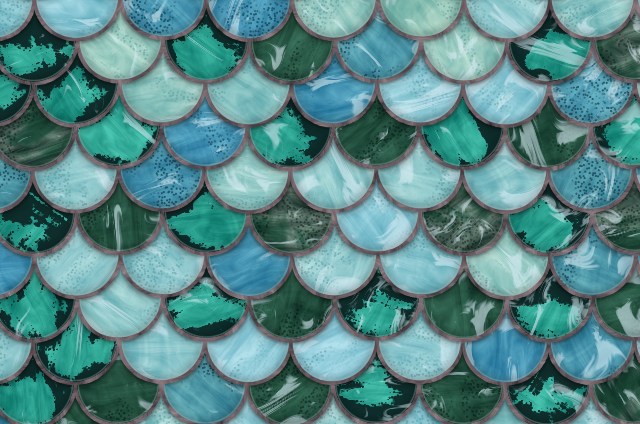
Write a WebGL 1 fragment shader that draws this pattern.

```glsl
precision highp float;
// Overlapping fish-scale tiles in worn aqua, blue, teal and dark green glaze.
uniform vec2 u_resolution;

float hash(vec2 p) {
  return fract(sin(dot(p, vec2(127.1, 311.7))) * 43758.5);
}

// Layered, warped sines, centred on 0.5.
float ripple(vec2 p) {
  float sum = 0.0, amp = 0.5;
  for (int i = 0; i < 5; i++) {
    p = mat2(0.8, 0.6, -0.6, 0.8) * p * 1.7 + 1.3;
    p += 0.7 * sin(p.yx * 1.3);
    sum += amp * sin(p.x) * sin(p.y);
    amp *= 0.68;
  }
  return 0.5 + 0.75 * sum;
}

// Cellular noise: distance to the nearest scattered point.
float cells(vec2 p) {
  vec2 base = floor(p);
  float nearest = 2.0;
  for (int y = -1; y <= 1; y++)
    for (int x = -1; x <= 1; x++) {
      vec2 cell = base + vec2(float(x), float(y));
      vec2 point = cell + vec2(hash(cell), hash(cell + 57.3));
      nearest = min(nearest, length(p - point));
    }
  return nearest;
}

// Centre of the closest tile in a row; odd rows shift by one radius.
vec2 tileCentre(float x, float row) {
  float shift = mod(row, 2.0);
  return vec2(2.0 * floor((x - shift) * 0.5 + 0.5) + shift, row);
}

// Glaze kinds: 0 pale, 1 blue, 2 teal, 3 dark green.
float glazeKind(vec2 centre) {
  float pick = hash(centre + 3.1), other = floor(2.0 * hash(centre + 8.7));
  if (mod(centre.y, 2.0) > 0.5)
    return pick < 0.12 ? 2.0 + other : (pick < 0.68 ? 0.0 : 1.0);
  float flip = abs(mod(centre.y, 8.0) - 2.0) < 0.5 ? 1.0 : 0.0;
  float checker = mod(floor(centre.x * 0.5) + flip, 2.0);
  return pick < 0.14 ? other : 3.0 - checker;
}

vec3 glaze(vec2 q, vec2 centre, float inset, float right) {
  float kind = glazeKind(centre), tint = hash(centre + 21.4);
  float angle = 6.283 * hash(centre + 5.9);
  vec2 g = mat2(cos(angle), sin(angle), -sin(angle), cos(angle)) * q;
  g += 7.0 * vec2(tint, hash(centre + 13.2));
  float mottle = ripple(g * 0.9);
  float patches = ripple(g * 0.7 + 31.0);
  float brush = ripple(g * vec2(1.2, 5.0) + 11.0);
  float tone = clamp(0.55 * mottle + 0.45 * brush, 0.0, 1.0);
  float pits = 1.0 - smoothstep(0.12, 0.42, cells(g * 11.0));
  float wear = smoothstep(0.5, 0.8, patches);
  vec3 col;
  if (kind < 0.5) {
    col = mix(vec3(0.38, 0.66, 0.68), vec3(0.70, 0.86, 0.85), tone);
    col += (tint - 0.5) * vec3(0.05, 0.0, -0.12);
    col = mix(col, vec3(0.32, 0.56, 0.58), 0.5 * pits * wear);
  } else if (kind < 1.5) {
    col = mix(vec3(0.15, 0.45, 0.56), vec3(0.42, 0.71, 0.77), tone);
    col += (tint - 0.5) * vec3(0.06, 0.03, -0.06);
    col = mix(col, vec3(0.08, 0.24, 0.31), 0.75 * pits * wear);
  } else if (kind < 2.5) {
    col = mix(vec3(0.04, 0.46, 0.41), vec3(0.28, 0.76, 0.68), tone);
    // Black glaze pooled toward the rim, broken into blots.
    float pool = patches + 0.25 * brush - 1.3 * inset + 0.12 * pits;
    col = mix(col, vec3(0.04, 0.13, 0.13), 0.92 * smoothstep(0.42, 0.54, pool));
  } else {
    col = mix(vec3(0.06, 0.20, 0.15), vec3(0.22, 0.43, 0.35), tone);
    vec3 ash = mix(vec3(0.14, 0.22, 0.20), vec3(0.47, 0.54, 0.50), brush);
    col = mix(col, ash, 0.8 * step(0.65, tint) * smoothstep(0.25, 0.7, mottle));
    col *= 1.0 - 0.4 * pits * wear;
  }
  // Streaked reflections, stronger to the right.
  float glare = ripple(g * vec2(1.1, 2.2) + 47.0) + 0.018 * right;
  return mix(col, vec3(0.83, 0.91, 0.94), 0.6 * smoothstep(0.74, 1.0, glare));
}

void main() {
  // One unit is a tile radius, and also the row pitch.
  vec2 p = (gl_FragCoord.xy - 0.5 * u_resolution) / u_resolution.y * 9.87;
  p += vec2(0.67, -0.02);
  p += 0.025 * sin(p.yx * 1.1 + vec2(0.0, 2.0));
  float aa = 9.87 / u_resolution.y;

  // The upper row lies over the row below it.
  vec2 centre = tileCentre(p.x, ceil(p.y));
  if (length(p - centre) > 1.0) centre = tileCentre(p.x, ceil(p.y) - 1.0);
  vec2 q = p - centre;
  float lower = 1.0 - length(q);
  float upper = length(vec2(abs(q.x), q.y) - 1.0) - 1.0;
  float inset = min(lower, upper);

  // Glaze with a domed body, a shadow under the overlap and a bright lip.
  vec3 col = glaze(q, centre, inset, p.x);
  col *= 0.84 + 0.18 * smoothstep(0.02, 0.3, inset);
  col *= 1.0 - 0.3 * (1.0 - smoothstep(0.03, 0.14, upper));
  float lip = smoothstep(0.04, 0.06, lower) * (1.0 - smoothstep(0.065, 0.1, lower));
  col = mix(col, vec3(0.62, 0.72, 0.72), 0.35 * lip * step(q.y, 0.0));

  // Uneven mauve grout.
  float grain = ripple(p * 3.0);
  vec3 grout = mix(vec3(0.30, 0.25, 0.27), vec3(0.53, 0.46, 0.48), grain);
  float joint = 0.036 + 0.014 * grain;
  col = mix(grout, col, smoothstep(joint - 0.6 * aa, joint + 0.6 * aa, inset));
  gl_FragColor = vec4(clamp(col, 0.0, 1.0), 1.0);
}
```
